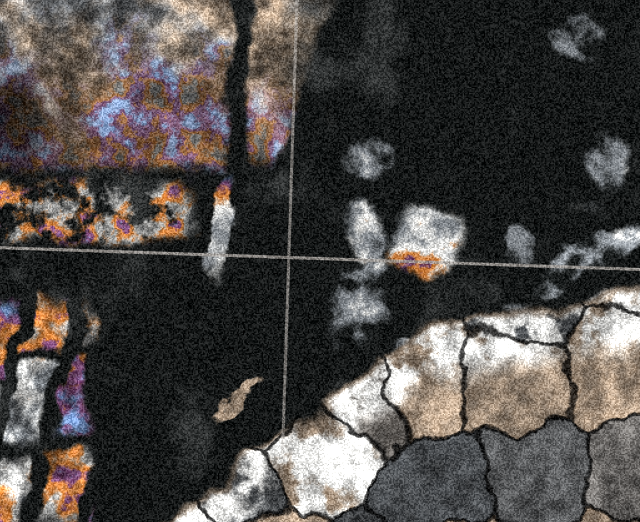
A Shadertoy shader for this texture:

```glsl
// Thin section of rock under crossed polarisers: mottled grains on a dark ground
// with a fine crosshair. Noise-warped shapes are tinted by an interference ramp,
// Voronoi cells give the cracked aggregate.

const vec3 DARK = vec3(.085, .095, .095);
const vec3 GREY = vec3(.50, .52, .54);
const vec3 WHITE = vec3(.90, .90, .89);
const vec3 TAN = vec3(.66, .58, .50);
const vec3 ORANGE = vec3(.80, .50, .25);
const vec3 VIOLET = vec3(.44, .27, .42);
const vec3 BLUE = vec3(.38, .48, .64);
const vec3 HAIRLINE = vec3(.66, .64, .62);
const float WARP = .06;
const float CELL_SCALE = 5.5;
const float FILM_SCALE = 418.;
const float FILM_DARK = .20;
const float FILM_BRIGHT = .26;

vec2 hash22(vec2 p) {
    vec3 q = fract(p.xyx * vec3(.1031, .1030, .0973));
    q += dot(q, q.yzx + 33.33);
    return fract((q.xx + q.yz) * q.zy);
}

float noise(vec2 p) {
    vec2 i = floor(p), f = fract(p);
    f = f * f * (3. - 2. * f);
    float low = mix(hash22(i).x, hash22(i + vec2(1, 0)).x, f.x);
    float high = mix(hash22(i + vec2(0, 1)).x, hash22(i + 1.).x, f.x);
    return mix(low, high, f.y);
}

float fbm(vec2 p) {
    float sum = 0., amp = .47;
    for (int i = 0; i < 5; i++) {
        sum += amp * noise(p);
        p = mat2(1.6, 1.2, -1.2, 1.6) * p + 7.3;
        amp *= .55;
    }
    return sum;
}

float below(float edge, float soft, float x) {
    return 1. - smoothstep(edge - soft, edge + soft, x);
}

// Grey, white, orange, violet, blue with rising retardation
vec3 interference(float t) {
    vec3 c = mix(DARK, GREY, smoothstep(0., .3, t));
    c = mix(c, WHITE, smoothstep(.3, .5, t));
    c = mix(c, ORANGE, smoothstep(.53, .66, t));
    c = mix(c, VIOLET, smoothstep(.69, .78, t));
    return mix(c, BLUE, smoothstep(.80, .92, t));
}

// Soft rotated ellipse
float ellipse(vec2 q, vec2 radii, float angle) {
    float c = cos(angle), s = sin(angle);
    return below(.93, .18, length(mat2(c, -s, s, c) * q / radii));
}

// Jittered round grains laid over a ground colour
vec3 scatter(vec3 ground, vec2 p, float size, float density, float mottle, float region) {
    for (int k = 0; k < 9; k++) {
        vec2 cell = floor(p / size) + vec2(k % 3, k / 3) - 1.;
        vec2 r = hash22(cell + 4.), s = hash22(cell + 41.);
        vec2 q = p - (cell + .25 + .5 * r) * size;
        float cover = ellipse(q, size * (.18 + .14 * vec2(s.x, r.y)), 6.28 * s.x);
        float tint = .12 + .26 * r.x + .22 * step(.75, r.y) + .7 * (mottle - .5);
        ground = mix(ground, interference(tint), cover * step(s.y, density) * region);
    }
    return ground;
}

// Distance to the nearest cell border, and a random value of the cell
vec2 cracks(vec2 p) {
    float first = 9., second = 9., id = 0.;
    for (int k = 0; k < 9; k++) {
        vec2 cell = floor(p) + vec2(k % 3, k / 3) - 1.;
        vec2 r = hash22(cell + 11.);
        float d = length(cell + .15 + .7 * r - p);
        second = min(second, max(first, d));
        if (d < first) { first = d; id = r.y; }
    }
    return vec2(second - first, id);
}

void mainImage(out vec4 fragColor, in vec2 fragCoord) {
    vec2 p = fragCoord / iResolution.y;
    float coarse = fbm(p * 8.), fine = fbm(p * 30. + 5.), patches = fbm(p * 22. + 40.);
    vec2 w = p + WARP * (vec2(fbm(p * 16. + 3.), fbm(p * 16. + 19.)) - .5);
    float shade = .35 + 1.25 * smoothstep(.2, .85, mix(patches, fine, .6));
    float vary = fine - .5;
    vec3 col = DARK + .12 * smoothstep(.55, .8, coarse);

    // Loose grains: sparse in the dark field, crowded above the aggregate
    float run = w.x - .828;
    float depth = .395 + min(.75 * run, .16 * run) - w.y;
    float near = below(.17, .03, -depth);
    col = scatter(col, w, .21, .55, fine, below(-.66, .04, -p.x) * (1. - near));
    col = scatter(col, w, .12, .75, patches, below(-.75, .05, -p.x) * near);

    // Large grains and thin laths
    vec3 pale = interference(.22 + 1.1 * (patches - .5));
    col = mix(col, pale, ellipse(w - vec2(.69, .42), vec2(.055, .11), -.5));
    col = mix(col, pale * 1.25, ellipse(w - vec2(1.13, .51), vec2(.13, .03), .5));
    vec3 rimmed = interference(.42 + .25 * below(.52, .03, w.y + .2 * run) + .6 * vary);
    col = mix(col, rimmed, ellipse(w - vec2(.82, .54), vec2(.075, .07), .3));
    vec3 lath = interference(.42 + .36 * smoothstep(.57, .65, w.y) + .5 * vary);
    col = mix(col, lath, ellipse(w - vec2(.43, .57), vec2(.024, .1), -.2));
    col = mix(col, TAN * shade * .8, ellipse(w - vec2(.454, .235), vec2(.06, .014), .6));

    // Slanted columns of short coloured laths
    vec2 column = vec2((w.x - .24 * (w.y - .2)) / .1, w.y / .17);
    column.y += hash22(vec2(floor(column.x), 8)).x;
    vec2 bar = abs(fract(column) - .5);
    float bars = below(.35, .05, bar.x) * below(.44, .04, bar.y) * below(.17, .01, w.x) * below(.42, .02, w.y);
    float barTint = .32 + .5 * hash22(floor(column) + 60.).x + .7 * (patches - .5);
    col = mix(col, interference(barTint) * shade, bars);

    // Broad slab: tan above, violet and blue below, split by a dark vein
    float blueBand = .75 * below(.83, .09, p.y + .5 * (coarse - .5));
    vec3 slab = mix(GREY, TAN, smoothstep(.3, .6, coarse));
    slab = mix(slab, interference(.76 + .9 * vary), blueBand) * shade;
    slab *= 1. - .65 * below(.1, .09, distance(p, vec2(.02, .75)));
    float cover = below(.29, .012, w.x - .35 * w.y) * below(-.68, .018, -w.y);
    cover *= .45 + .55 * below(.555, .025, w.x);
    cover *= smoothstep(.014, .032, abs(w.x - .46 - .012 * sin(14. * w.y)));
    col = mix(col, slab, cover);

    // Fiery fringe under the slab
    float fringe = below(.055, .015, abs(w.y - .595)) * below(.355, .025, w.x);
    fringe *= smoothstep(.34, .48, patches);
    col = mix(col, interference(.62 + .8 * vary) * shade, fringe);

    // Cracked aggregate with a bright rim and a brown outer edge
    vec2 cell = cracks(w * CELL_SCALE);
    vec3 body = mix(GREY * .85, TAN, smoothstep(.2, .7, cell.y)) * (.7 + .4 * cell.y);
    float bright = max(below(.12, .03, depth), step(.88, cell.y));
    body = mix(body, WHITE * 1.08, bright * smoothstep(.3, .5, patches));
    body = mix(body, TAN * .75, below(.022, .012, depth));
    body *= mix(shade, 1., .35) * mix(.25, 1., smoothstep(.015, .07, cell.x));
    col = mix(col, body, smoothstep(0., .02, depth));

    // Crosshair, fading toward the bottom
    float across = below(.003, .0014, abs(p.y - .5255 + .034 * p.x));
    float upright = below(.003, .0014, abs(p.x - .537 - .032 * p.y));
    col = mix(col, HAIRLINE, max(.8 * across, .65 * upright * smoothstep(.02, .25, p.y)));

    // Film grain
    float light = dot(col, vec3(.3, .59, .11));
    col += (FILM_DARK + FILM_BRIGHT * light) * (noise(p * FILM_SCALE) - .5);
    fragColor = vec4(clamp(col, 0., 1.), 1);
}
```
